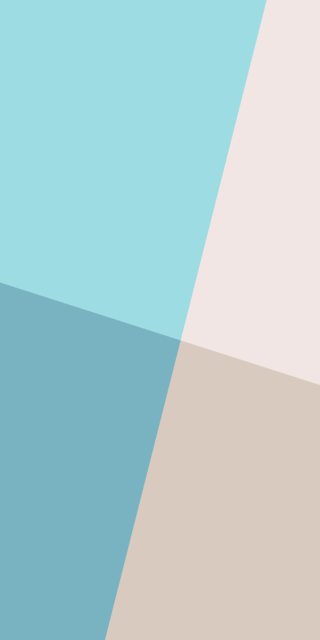
This background is drawn by a Shadertoy shader. Its source:

```glsl
const vec3 AQUA  = vec3(0.616, 0.863, 0.886);
const vec3 TEAL  = vec3(0.475, 0.702, 0.757);
const vec3 BLUSH = vec3(0.949, 0.902, 0.898);
const vec3 SAND  = vec3(0.851, 0.792, 0.749);

// Signed distance to the line from a to b, positive on its left
float lineDistance(vec2 p, vec2 a, vec2 b) {
    vec2 direction = normalize(b - a);
    vec2 offset = p - a;
    return direction.x * offset.y - direction.y * offset.x;
}

// Antialiased coverage of the positive side
float coverage(float signedDistance) {
    return clamp(signedDistance / fwidth(signedDistance) + 0.5, 0.0, 1.0);
}

void mainImage(out vec4 fragColor, in vec2 fragCoord) {
    // Canvas space: half a unit wide, one unit high
    vec2 p = fragCoord / iResolution.xy * vec2(0.5, 1.0);

    // Two crossing dividers
    float leftSide = coverage(lineDistance(p, vec2(0.164, 0.0), vec2(0.4167, 1.0)));
    float upperSide = coverage(lineDistance(p, vec2(0.0, 0.5586), vec2(0.5, 0.3984)));

    // Four flat panels
    vec3 leftColor = mix(TEAL, AQUA, upperSide);
    vec3 rightColor = mix(SAND, BLUSH, upperSide);
    fragColor = vec4(mix(rightColor, leftColor, leftSide), 1.0);
}
```
